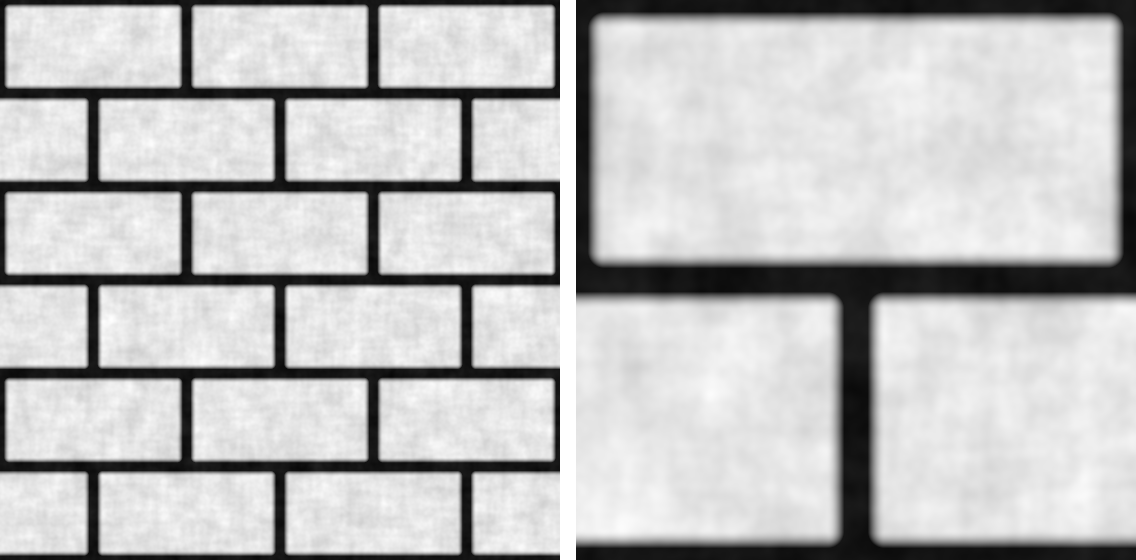
Left: the whole. Right: its middle third, enlarged.
Write a WebGL 1 fragment shader that draws this pattern.

```glsl
precision highp float;
// Running-bond wall of pale bricks in dark mortar: 3 bricks across, 6 courses.
// Each brick is a rounded-box distance with a soft bevel; wrapped gradient
// noise, partly stretched along both axes, mottles the brick and mortar.

uniform vec2 u_resolution;

vec2 gradient(vec2 cell, vec2 period, float seed) {
  cell = mod(cell, period) + seed * 7.31;
  float h = fract(sin(dot(cell, vec2(127.1, 311.7))) * 43758.545);
  return vec2(cos(6.28319 * h), sin(6.28319 * h));
}

// Gradient noise over the unit square, with a whole number of cells per axis.
float wrappedNoise(vec2 uv, vec2 period, float seed) {
  vec2 p = uv * period;
  vec2 i = floor(p);
  vec2 f = p - i;
  vec2 w = f * f * f * (f * (f * 6.0 - 15.0) + 10.0);
  vec2 e = vec2(1.0, 0.0);
  float a = dot(gradient(i, period, seed), f);
  float b = dot(gradient(i + e.xy, period, seed), f - e.xy);
  float c = dot(gradient(i + e.yx, period, seed), f - e.yx);
  float d = dot(gradient(i + e.xx, period, seed), f - e.xx);
  return mix(mix(a, b, w.x), mix(c, d, w.x), w.y);
}

float mottling(vec2 uv) {
  float sum = 0.0;
  float amplitude = 1.0;
  vec2 period = vec2(18.0);
  for (int octave = 0; octave < 4; octave++) {
    sum += amplitude * wrappedNoise(uv, period, float(octave) + 1.0);
    period *= 2.0;
    amplitude *= 0.65;
  }
  // Faint horizontal and vertical streaks
  sum += 0.5 * wrappedNoise(uv, vec2(22.0, 84.0), 6.0);
  sum += 0.5 * wrappedNoise(uv, vec2(84.0, 22.0), 7.0);
  return sum;
}

// Depth inside a rounded box, positive inwards.
float boxDepth(vec2 p, vec2 halfSize, float radius) {
  vec2 q = abs(p) - halfSize + radius;
  return radius - length(max(q, 0.0)) - min(max(q.x, q.y), 0.0);
}

void main() {
  vec2 uv = gl_FragCoord.xy / u_resolution;

  // Brick cells, with every other course shifted by half a brick
  vec2 wall = uv * vec2(3.0, 6.0);
  wall.x += 0.5 * mod(floor(wall.y) + 1.0, 2.0);
  vec2 local = (fract(wall) - 0.5) * vec2(2.0, 1.0);

  // Bevel: steep at the mortar, easing into the flat face
  float depth = boxDepth(local, vec2(1.0, 0.5) - 0.042, 0.06);
  float pixel = 6.0 / min(u_resolution.x, u_resolution.y);
  float rise = clamp(depth / max(0.064, pixel), 0.0, 1.0);
  float face = 1.0 - (1.0 - rise) * (1.0 - rise);

  float grain = mottling(uv);
  float brick = 0.9 + 0.075 * grain;
  float mortar = 0.078 + 0.045 * grain;
  gl_FragColor = vec4(vec3(mix(mortar, brick, face)), 1.0);
}
```
